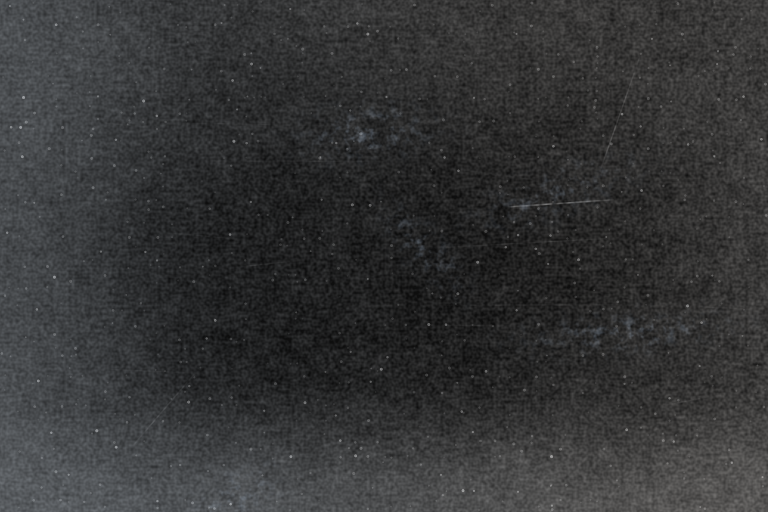
Write a Shadertoy shader that draws this texture.

```glsl
// Worn black cloth board: dark centre, paler dusty borders, fine grain, scuffs and scratches.

const vec3 COOL_GREY = vec3(0.965, 1.005, 1.045);
const vec3 WARM_GREY = vec3(1.015, 1.0, 0.985);
const vec3 CHALK_BLUE = vec3(0.85, 0.98, 1.14);

vec2 hash2(vec2 p) {
    vec3 q = fract(p.xyx * vec3(0.1031, 0.1030, 0.0973));
    q += dot(q, q.yzx + 33.33);
    return fract((q.xx + q.yz) * q.zy);
}

vec2 gradientAt(vec2 cell) {
    float angle = 6.2832 * hash2(cell + 71.0).x;
    return vec2(cos(angle), sin(angle));
}

// Gradient noise, roughly -0.7 to 0.7
float noise(vec2 p) {
    vec2 i = floor(p), f = fract(p);
    vec2 u = f * f * f * (f * (f * 6.0 - 15.0) + 10.0);
    vec2 e = vec2(1.0, 0.0);
    float low = mix(dot(gradientAt(i), f), dot(gradientAt(i + e.xy), f - e.xy), u.x);
    float high = mix(dot(gradientAt(i + e.yx), f - e.yx), dot(gradientAt(i + e.xx), f - e.xx), u.x);
    return mix(low, high, u.y);
}

float fbm(vec2 p, int octaves) {
    float sum = 0.0, amp = 0.5;
    for (int i = 0; i < octaves; i++) {
        sum += amp * noise(p);
        p = mat2(1.6, 1.2, -1.2, 1.6) * p + 17.3;
        amp *= 0.6;
    }
    return sum;
}

// Broad light falloff over the board, in 0..1 coordinates
float boardTone(vec2 uv) {
    float bowl = smoothstep(0.08, 0.62, length((uv - vec2(0.48, 0.46)) * vec2(0.95, 1.1)));
    float left = 1.0 - smoothstep(0.0, 0.3, uv.x);
    float bottom = 1.0 - smoothstep(0.0, 0.27, uv.y);
    float right = smoothstep(0.86, 1.0, uv.x);
    return mix(0.118, 0.212, bowl) + 0.095 * left + 0.115 * bottom * (1.0 - 0.45 * left) + 0.025 * right;
}

// Woven grain: fine dots, short horizontal threads and blotches
float clothGrain(vec2 p) {
    float dots = 0.085 * noise(p * 165.0) + 0.065 * noise(p * 95.0 + 40.0);
    float threads = 0.04 * noise(p * vec2(28.0, 170.0)) + 0.022 * noise(p * vec2(150.0, 20.0) + 9.0);
    float blotches = 0.075 * fbm(p * 22.0 + 5.0, 3) + 0.04 * fbm(p * 5.0, 3);
    return dots + threads + blotches;
}

// Crumbly chalk rub inside a soft ellipse
float scuff(vec2 p, vec2 centre, vec2 radius, float tilt) {
    float c = cos(tilt), s = sin(tilt);
    vec2 q = mat2(c, -s, s, c) * (p - centre) / radius;
    float mask = exp(-2.0 * dot(q, q));
    return mask * smoothstep(-0.08, 0.4, fbm(p * 48.0 + centre * 30.0, 3));
}

// Thin broken line with fading ends
float scratch(vec2 p, vec2 start, vec2 end, float width, float soft) {
    vec2 along = end - start;
    float t = clamp(dot(p - start, along) / dot(along, along), 0.0, 1.0);
    float d = length(p - start - along * t);
    float breaks = 0.55 + noise(vec2(t * 14.0, start.x * 50.0));
    return (1.0 - smoothstep(width, width + soft, d)) * sqrt(4.0 * t * (1.0 - t)) * breaks;
}

float scatteredScratches(vec2 p, float soft) {
    float sum = 0.0;
    for (int i = 0; i < 14; i++) {
        vec2 a = hash2(vec2(float(i), 3.0)), b = hash2(vec2(float(i), 8.0));
        vec2 start = vec2(a.x * 1.4, 0.15 + 0.65 * a.y);
        vec2 reach = vec2(0.08 + 0.35 * b.x, 0.05 * (b.y - 0.5));
        sum += scratch(p, start, start + reach, 0.0003, soft) * (0.3 + 0.5 * b.y);
    }
    return sum;
}

// Sparse dust, one possible speck per cell
float dust(vec2 p, float scale, float share, float soft) {
    vec2 cell = floor(p * scale);
    vec2 pick = hash2(cell + 200.0);
    vec2 spot = 0.25 + 0.5 * hash2(cell + 90.0);
    float d = length(fract(p * scale) - spot) / scale;
    float size = 0.0005 + 0.0014 * pick.y * pick.y;
    return step(pick.x, share) * (1.0 - smoothstep(size, size + soft, d)) * (0.35 + 0.65 * pick.y);
}

void mainImage(out vec4 fragColor, in vec2 fragCoord) {
    vec2 uv = fragCoord / iResolution.xy;
    vec2 p = fragCoord / iResolution.y;
    float soft = max(0.0022, 1.0 / iResolution.y);

    float tone = boardTone(uv) + clothGrain(p) * mix(0.9, 1.15, uv.x);

    // Chalky rubs
    float rub = scuff(p, vec2(0.83, 0.51), vec2(0.14, 0.05), -0.85);
    rub += scuff(p, vec2(0.72, 0.74), vec2(0.16, 0.07), 0.1);
    rub += scuff(p, vec2(1.22, 0.35), vec2(0.25, 0.05), 0.08);
    rub += 0.8 * scuff(p, vec2(1.08, 0.62), vec2(0.22, 0.06), 0.35);
    rub += 0.7 * scuff(p, vec2(0.46, 0.03), vec2(0.12, 0.06), 0.5);

    // Scratches and dust
    float marks = 0.10 * scatteredScratches(p, soft);
    marks += 0.32 * scratch(p, vec2(0.98, 0.595), vec2(1.2, 0.61), 0.0005, soft);
    marks += 0.13 * scratch(p, vec2(1.17, 0.66), vec2(1.25, 0.89), 0.0003, soft);
    marks += 0.10 * scratch(p, vec2(0.26, 0.13), vec2(0.38, 0.27), 0.0003, soft);
    marks += 0.30 * dust(p, 34.0, 0.09, soft) + 0.16 * dust(p + 4.0, 70.0, 0.09, soft);

    vec3 tint = mix(COOL_GREY, WARM_GREY, smoothstep(0.1, 0.95, uv.x + 0.15 * uv.y));
    vec3 color = max(tone, 0.055) * tint + 0.2 * rub * CHALK_BLUE + marks;
    fragColor = vec4(clamp(color, 0.0, 1.0), 1.0);
}
```
